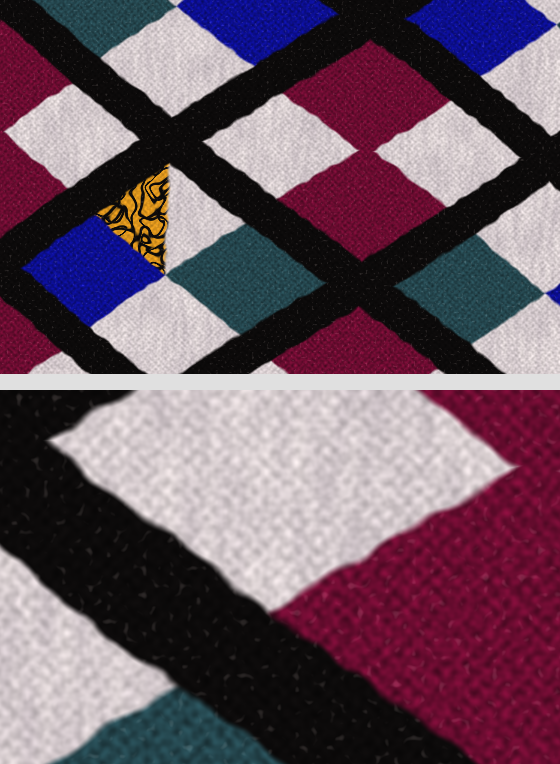
Top: the whole. Bottom: its middle third, enlarged.
Reproduce this pattern procedurally as a Shadertoy shader.

```glsl
const float TAU = 6.2831853;

// Lattice: lengths are fractions of the canvas height
const vec2 KNOT = vec2(0.4756, 0.624);      // one crossing of the bands
const vec2 STEP_X = vec2(0.494, -0.025);    // half a diamond across
const vec2 STEP_Y = vec2(0.0156, 0.3584);   // half a diamond up
const float SLACK = 0.0195;                 // sideways sag of the cloth
const float SLACK_PERIOD = 1.482;

// Shape, in lattice units
const float BAND_HALF = 0.172;
const float BRIDGE = 0.035;                 // neck joining the maroon patches
const float EDGE_SOFT = 0.014;
const float EDGE_WOBBLE = 0.026;
const float EDGE_DRIFT = 0.016;
const vec2 PRINT_CELL = vec2(-1.0, 0.0);    // the single diamond with a printed patch

// Cloth
const float THREADS = 112.0;
const float WEAVE_DEPTH = 0.10;
const float GRAIN_DEPTH = 0.20;
const float FLECK = 0.13;
const float PRINT_SCALE = 21.0;
const float PRINT_LINE = 0.085;

const vec3 BLACK = vec3(0.045, 0.038, 0.038);
const vec3 WHITE = vec3(0.83, 0.79, 0.80);
const vec3 MAROON = vec3(0.41, 0.045, 0.185);
const vec3 BLUE = vec3(0.045, 0.055, 0.55);
const vec3 TEAL = vec3(0.14, 0.27, 0.30);
const vec3 AMBER = vec3(0.86, 0.58, 0.11);

float hash(vec2 p) {
    vec3 q = fract(p.xyx * 0.1031);
    q += dot(q, q.yzx + 33.33);
    return fract((q.x + q.y) * q.z);
}

float cornerSlope(vec2 corner, vec2 offset) {
    float angle = TAU * hash(corner);
    return dot(vec2(cos(angle), sin(angle)), offset);
}

float gradientNoise(vec2 p) {
    vec2 i = floor(p), f = fract(p);
    vec2 u = f * f * f * (f * (f * 6.0 - 15.0) + 10.0);
    vec2 e = vec2(1.0, 0.0);
    float low = mix(cornerSlope(i, f), cornerSlope(i + e, f - e), u.x);
    float high = mix(cornerSlope(i + e.yx, f - e.yx), cornerSlope(i + 1.0, f - 1.0), u.x);
    return mix(low, high, u.y);
}

vec2 noisePair(vec2 p) {
    return vec2(gradientNoise(p), gradientNoise(p + 37.7));
}

float above(float d, float soft) {
    return smoothstep(-soft, soft, d);
}

// Looping dark brush strokes on amber
vec3 printedCloth(vec2 p) {
    vec2 q = p * PRINT_SCALE + 0.8 * noisePair(p * 14.0);
    float stroke = min(abs(gradientNoise(q)), abs(gradientNoise(q * 1.2 + 51.0)));
    return mix(BLACK, AMBER, smoothstep(PRINT_LINE - 0.04, PRINT_LINE + 0.04, stroke));
}

vec3 whiteCloth(vec2 p) {
    float streak = gradientNoise(p * vec2(62.0, 13.0)) + 0.7 * gradientNoise(p * 9.0);
    return WHITE * (1.0 + 0.09 * streak * vec3(1.0, 1.1, 0.9));
}

void mainImage(out vec4 fragColor, in vec2 fragCoord) {
    vec2 p = fragCoord / iResolution.y;
    float soft = max(EDGE_SOFT, 3.5 / iResolution.y);

    // Diagonal lattice coordinates: bands run along even values
    vec2 cloth = p;
    cloth.x += SLACK * cos(TAU * (p.x - KNOT.x) / SLACK_PERIOD);
    vec2 grid = inverse(mat2(STEP_X, STEP_Y)) * (cloth - KNOT);
    vec2 diag = vec2(grid.x + grid.y, grid.x - grid.y);
    diag += EDGE_WOBBLE * noisePair(p * 30.0) + EDGE_DRIFT * noisePair(p * 6.0 + 5.0);

    // Each diamond has four patches around its centre
    vec2 cell = floor(diag * 0.5);
    vec2 local = diag - 2.0 * cell - 1.0;
    vec2 axis = 0.5 * vec2(local.x + local.y, local.x - local.y);
    float upright = abs(axis.y) - abs(axis.x);
    bool maroonCell = mod(cell.x + cell.y, 2.0) < 0.5;

    vec3 white = whiteCloth(p);
    vec3 color;
    if (maroonCell) {
        color = mix(white, MAROON, above(upright + BRIDGE, soft));
    } else {
        float side = mod(cell.x, 2.0) < 0.5 ? axis.x : -axis.x;
        vec3 sides = mix(TEAL, BLUE, above(side, soft));
        vec3 ends = white;
        if (cell == PRINT_CELL) {
            float patchMask = above(-axis.x, soft) * above(axis.y, soft);
            ends = mix(ends, printedCloth(p), patchMask);
        }
        color = mix(sides, ends, above(upright, soft));
    }

    // Black bands
    float bandDistance = 1.0 - max(abs(local.x), abs(local.y));
    color = mix(BLACK, color, above(bandDistance - BAND_HALF, soft));

    // Plain weave, uneven yarn and pale flecks
    vec2 thread = p * THREADS + 0.35 * noisePair(p * 18.0);
    float weave = sin(0.5 * TAU * thread.x) * sin(0.5 * TAU * thread.y);
    float grain = gradientNoise(p * 150.0) + 0.5 * gradientNoise(p * 70.0 + 9.0);
    float paleness = dot(color, vec3(0.3, 0.5, 0.2));
    float depth = mix(1.6, 0.65, smoothstep(0.1, 0.7, paleness));
    color *= 1.0 + depth * (WEAVE_DEPTH * weave + GRAIN_DEPTH * grain);
    float fleck = smoothstep(0.22, 0.6, gradientNoise(p * 125.0 + 71.0));
    color += FLECK * fleck * (1.0 - paleness) * vec3(1.0, 0.92, 0.9);

    fragColor = vec4(clamp(color, 0.0, 1.0), 1.0);
}
```
